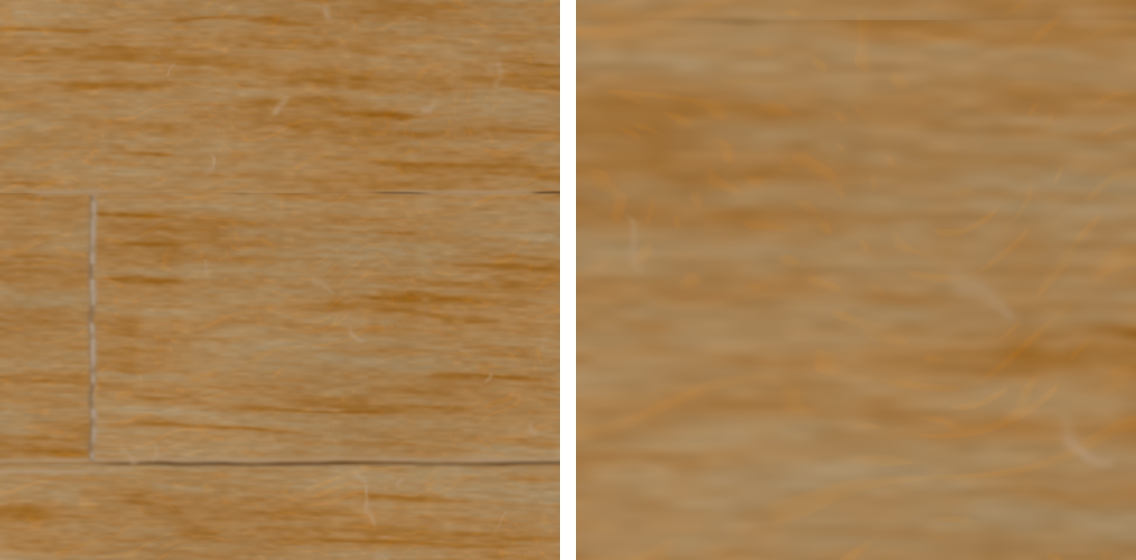
Left, the full canvas; right, a detail of the centre.
Reproduce this texture procedurally as a WebGL 1 fragment shader.

```glsl
precision highp float;
// Honey-coloured wooden floorboards with long grain streaks, worn seams and pale scuffs.
uniform vec2 u_resolution;

const float LOWER_SEAM = 0.172;
const float UPPER_SEAM = 0.655;
const float JOINT = 0.165;

float hash(vec2 p) {
  vec3 q = fract(p.xyx * 0.1031);
  q += dot(q, q.yzx + 33.33);
  return fract((q.x + q.y) * q.z);
}

float noise(vec2 p) {
  vec2 cell = floor(p), f = fract(p);
  f = f * f * (3.0 - 2.0 * f);
  return mix(mix(hash(cell), hash(cell + vec2(1, 0)), f.x),
             mix(hash(cell + vec2(0, 1)), hash(cell + vec2(1, 1)), f.x), f.y);
}

// Noise centred on zero
float wave(vec2 p) { return noise(p + 40.0) - 0.5; }

float plankId(vec2 p) {
  if (p.y < LOWER_SEAM) return 0.0;
  if (p.y > UPPER_SEAM) return 3.0;
  return p.x < JOINT ? 1.0 : 2.0;
}

// Soft-edged line of the given half width
float line(float d, float width) { return exp(-d * d / (width * width)); }

float segmentDistance(vec2 p, vec2 a, vec2 b) {
  vec2 ab = b - a;
  return length(p - a - ab * clamp(dot(p - a, ab) / dot(ab, ab), 0.0, 1.0));
}

// Layered noise stretched along the board
float grain(vec2 p, float plank) {
  vec2 q = p + vec2(plank * 3.7, plank * 1.3);
  q.y += 0.035 * p.x + 0.02 * wave(q * vec2(4.0, 7.0)) + 0.006 * wave(q * vec2(22.0, 30.0));
  float g = 0.42 * wave(q * vec2(2.2, 12.0));
  g += 0.50 * wave(q * vec2(3.0, 32.0) + 7.0);
  g += 0.40 * wave(q * vec2(6.0, 75.0) + 19.0);
  g += 0.26 * wave(q * vec2(13.0, 140.0));
  g += 0.24 * wave(q * vec2(45.0, 120.0));
  return g + 0.10 * wave(q * vec2(38.0, 6.0));
}

// Tapered dark streaks, each kept inside its own plank
float streaks(vec2 p, float plank) {
  float total = 0.0;
  for (int i = 0; i < 36; i++) {
    float k = float(i);
    vec2 centre = vec2(hash(vec2(k, 3.0)), fract(k * 0.618 + 0.11));
    vec2 d = p - centre;
    float reach = mix(0.06, 0.27, hash(vec2(k, 11.0)));
    float width = mix(0.0045, 0.014, pow(hash(vec2(k, 17.0)), 2.0));
    d.y += 0.045 * d.x + 0.012 * wave(vec2(p.x * 7.0, k * 5.0));
    width *= 0.6 + 0.8 * noise(vec2(p.x * 16.0, k * 9.0));
    float taper = 1.0 - smoothstep(0.25, 1.0, abs(d.x) / reach);
    float same = 1.0 - step(0.5, abs(plankId(centre) - plank));
    total += same * taper * line(d.y, width) * mix(0.15, 0.6, hash(vec2(k, 23.0)));
  }
  return min(total, 0.7);
}

// Soft pale nicks with ragged outlines
float scuffs(vec2 p) {
  vec2 q = p + 0.022 * vec2(wave(p * 45.0), wave(p * 45.0 + 31.0));
  float total = 0.0;
  for (int i = 0; i < 20; i++) {
    float k = float(i);
    vec2 a = vec2(hash(vec2(k, 41.0)), hash(vec2(k, 47.0)));
    float angle = 6.283 * hash(vec2(k, 53.0));
    vec2 b = a + mix(0.004, 0.035, hash(vec2(k, 59.0))) * vec2(cos(angle), sin(angle));
    float width = mix(0.0035, 0.008, hash(vec2(k, 67.0)));
    total += line(segmentDistance(q, a, b), width) * mix(0.25, 0.7, hash(vec2(k, 61.0)));
  }
  float scratch = line(segmentDistance(q, vec2(0.64, 0.17), vec2(0.685, -0.02)), 0.005);
  total += 0.7 * scratch * smoothstep(0.1, 0.6, noise(p * 22.0));
  return min(total, 0.75) * (0.4 + 0.6 * noise(p * 80.0));
}

void main() {
  vec2 p = gl_FragCoord.xy / u_resolution.y;
  float plank = plankId(p);

  // Wood tone: dark amber through honey to pale tan
  float tone = clamp(0.64 + grain(p, plank) - streaks(p, plank), -0.1, 1.1);
  vec3 color = mix(vec3(0.585, 0.385, 0.13), vec3(0.65, 0.48, 0.28), min(tone * 2.0, 1.0));
  color = mix(color, vec3(0.655, 0.535, 0.375), max(tone * 2.0 - 1.0, 0.0));

  // Broad shading and fine fibres
  color += 0.035 * wave(p * vec2(3.0, 9.0) + 5.0);
  color += 0.035 * wave(p * vec2(60.0, 150.0)) + 0.03 * wave(p * vec2(25.0, 190.0));
  float flecks = smoothstep(0.7, 0.95, noise(p * vec2(40.0, 110.0) + 13.0 * wave(p * 9.0)));
  color += flecks * vec3(0.035, 0.012, -0.015);

  vec3 gap = vec3(0.37, 0.27, 0.17);
  vec3 wear = vec3(0.68, 0.57, 0.45);
  float wobble = 0.003 * wave(vec2(p.x * 18.0, 2.0));

  // Lower seam: dark crack under a worn lip, paler at the left
  float low = p.y - LOWER_SEAM + wobble;
  float opened = smoothstep(0.14, 0.24, p.x);
  float lip = line(low - 0.007, 0.005) + (1.0 - opened) * line(low + 0.013, 0.004);
  color = mix(color, wear, 0.75 * min(lip, 1.0) * (0.4 + 0.6 * noise(p * vec2(14.0, 3.0))));
  color = mix(color, gap, line(low, 0.0045) * mix(0.15, 0.75, opened)
                          * (0.55 + 0.45 * noise(p * vec2(20.0, 4.0))));

  // Upper seam: faint, with broken dark and pale stretches
  float high = p.y - UPPER_SEAM + wobble;
  float broken = noise(vec2(p.x * 9.0, 71.0));
  color = mix(color, wear, 0.65 * line(high - 0.002, 0.005) * smoothstep(0.3, 0.7, broken));
  float crack = 0.08 + 0.5 * smoothstep(0.6, 0.9, noise(vec2(p.x * 7.0, 83.0)));
  crack = max(crack, 0.75 * smoothstep(0.94, 0.97, p.x));
  color = mix(color, gap, crack * line(high, 0.0025));

  // Vertical joint: chipped pale edge with grey filling
  float inside = smoothstep(LOWER_SEAM, LOWER_SEAM + 0.008, p.y)
               * (1.0 - smoothstep(UPPER_SEAM - 0.006, UPPER_SEAM, p.y));
  float side = p.x - JOINT - 0.004 * wave(vec2(3.0, p.y * 35.0));
  float chips = noise(p * vec2(50.0, 65.0));
  color = mix(color, vec3(0.47, 0.40, 0.33), 0.55 * inside * line(side + 0.002, 0.006));
  color = mix(color, vec3(0.68, 0.60, 0.52),
              inside * line(side - 0.001, 0.006) * smoothstep(0.1, 0.8, chips) * 0.85);

  color = mix(color, vec3(0.71, 0.60, 0.48), scuffs(p));
  gl_FragColor = vec4(color, 1.0);
}
```
